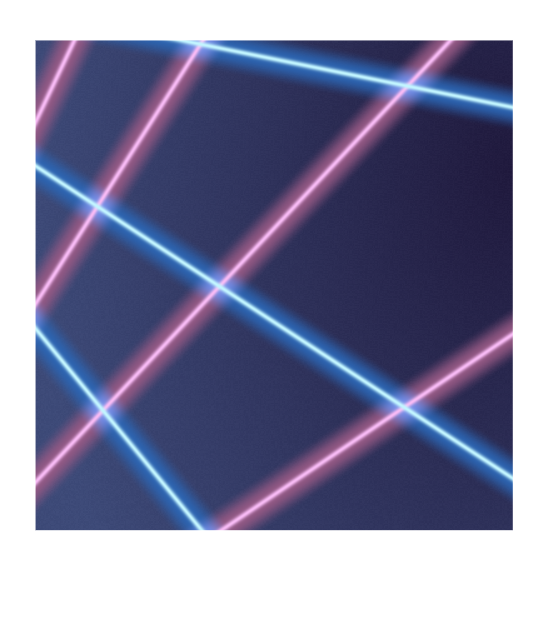
This background is drawn by a WebGL 1 fragment shader. Its source:

```glsl
precision highp float;
// Pink and blue laser beams crossing a dusky navy panel with a white border.
uniform vec2 u_resolution;

const float ASPECT = 438.0 / 512.0;
const vec2 PANEL_MIN = vec2(0.0555, 0.1716);
const vec2 PANEL_MAX = vec2(0.8005, 0.9368);

const vec3 NAVY_LIGHT = vec3(0.240, 0.290, 0.470);
const vec3 NAVY_DARK = vec3(0.125, 0.100, 0.240);
const vec3 PINK_GLOW = vec3(0.590, 0.350, 0.520);
const vec3 PINK_CORE = vec3(0.970, 0.730, 0.960);
const vec3 BLUE_GLOW = vec3(0.170, 0.400, 0.710);
const vec3 BLUE_CORE = vec3(0.760, 0.960, 1.000);
const vec3 CROSS_GLOW = vec3(0.250, 0.150, 0.200);

float hash(vec2 cell) {
  return fract(sin(dot(cell, vec2(127.1, 311.7))) * 43758.5);
}

// Distance from p to the endless line through a and b.
float lineDistance(vec2 p, vec2 a, vec2 b) {
  vec2 dir = normalize(b - a);
  vec2 rel = p - a;
  return abs(rel.x * dir.y - rel.y * dir.x);
}

// Beam strength: x is the wide glow, y the thin bright core.
vec2 beam(vec2 p, vec2 a, vec2 b) {
  float d = lineDistance(p, a, b);
  float glow = 1.0 - smoothstep(0.006, 0.038, d);
  float core = exp(-pow(d / 0.0044, 2.0));
  return vec2(glow, core);
}

vec3 addBeams(vec3 color, vec2 strength, vec3 glow, vec3 core) {
  color = mix(color, glow, 0.92 * strength.x);
  return mix(color, core, strength.y);
}

// Navy fading toward the upper right, with fine grain.
vec3 backdrop(vec2 p) {
  float fade = length((p - vec2(0.80, 0.74)) * vec2(1.0, 0.65)) / 0.75;
  float grain = hash(floor(p * 512.0)) - 0.5;
  return mix(NAVY_DARK, NAVY_LIGHT, clamp(fade, 0.0, 1.0)) + 0.018 * grain;
}

// Antialiased coverage of an axis-aligned box.
float boxMask(vec2 p, vec2 lo, vec2 hi, float soft) {
  vec2 inside = min(p - lo, hi - p);
  return smoothstep(-soft, soft, min(inside.x, inside.y));
}

void main() {
  vec2 p = gl_FragCoord.xy / u_resolution * vec2(ASPECT, 1.0);

  // Pink beams rise to the right.
  vec2 pink = beam(p, vec2(0.0555, 0.8090), vec2(0.1161, 0.9368));
  pink = max(pink, beam(p, vec2(0.0555, 0.5252), vec2(0.3135, 0.9316)));
  pink = max(pink, beam(p, vec2(0.0555, 0.2465), vec2(0.7032, 0.9368)));
  pink = max(pink, beam(p, vec2(0.3458, 0.1716), vec2(0.8000, 0.4774)));

  // Blue beams fall to the right.
  vec2 blue = beam(p, vec2(0.3161, 0.9303), vec2(0.8000, 0.8323));
  blue = max(blue, beam(p, vec2(0.0555, 0.7406), vec2(0.8000, 0.2529)));
  blue = max(blue, beam(p, vec2(0.0555, 0.4865), vec2(0.3148, 0.1716)));

  // Layer the glows first so both cores stay bright at crossings.
  vec3 color = backdrop(p);
  color = addBeams(color, vec2(pink.x, 0.0), PINK_GLOW, PINK_CORE);
  color = addBeams(color, vec2(blue.x, 0.0), BLUE_GLOW, BLUE_CORE);
  color += CROSS_GLOW * pink.x * blue.x;
  color = mix(color, PINK_CORE, pink.y);
  color = mix(color, BLUE_CORE, blue.y);

  // White border around the panel.
  float panel = boxMask(p, PANEL_MIN, PANEL_MAX, 0.7 / u_resolution.y);
  gl_FragColor = vec4(mix(vec3(1.0), color, panel), 1.0);
}
```
